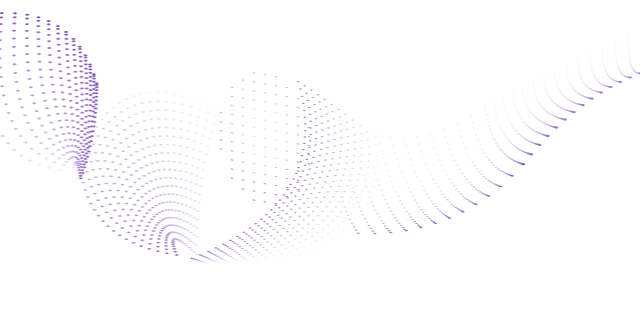
A WebGL 2 fragment shader for this background:

```glsl
#version 300 es
precision highp float;
// Flowing ribbon of purple halftone dots, folding across a white background.

uniform vec2 u_resolution;
out vec4 fragColor;

// Quadratic Bezier curve whose control points are the columns of m.
vec2 curve(mat3x2 m, float t) {
  float s = 1.0 - t;
  return m * vec3(s * s, 2.0 * s * t, t * t);
}

// Antialiased elliptical dot; pixel is the size of one pixel in layout units.
float dotInk(vec2 d, vec2 radius, float pixel) {
  float edge = (1.0 - length(d / radius)) * min(radius.x, radius.y);
  return clamp(0.5 + edge / pixel, 0.0, 1.0);
}

// Curved sheet of dots: strands run from one rail over a middle rail to the last.
// count = strands, dots per strand; fade = strength at first strand's start and end,
// then at the last strand's start and end; bunch packs strands toward the first;
// gather packs dots toward the end of the first and last strand; swell grows end dots.
float sheet(vec2 p, mat3x2 first, mat3x2 middle, mat3x2 last, ivec2 count, vec2 radius,
            vec4 fade, float bunch, vec2 gather, float swell, float pixel) {
  float ink = 0.0;
  for (int i = 0; i < count.x; i++) {
    float u = pow(float(i) / float(count.x - 1), bunch);
    mat3x2 strand = mat3x2(curve(first, u), curve(middle, u), curve(last, u));
    // Skip strands whose control hull is far from this point.
    vec2 low = min(strand[0], min(strand[1], strand[2])) - 5.0;
    vec2 high = max(strand[0], max(strand[1], strand[2])) + 5.0;
    if (any(lessThan(p, low)) || any(greaterThan(p, high))) continue;
    vec2 ends = mix(fade.xy, fade.zw, sqrt(u));
    float packing = mix(gather.x, gather.y, u);
    for (int j = 0; j < count.y; j++) {
      float v = 1.0 - pow(1.0 - float(j) / float(count.y - 1), packing);
      vec2 size = radius * (1.0 + swell * pow(v, 16.0));
      float strength = mix(ends.x, ends.y, swell > 0.0 ? v * v * v : v);
      ink = max(ink, strength * dotInk(p - curve(strand, v), size, pixel));
    }
  }
  return ink;
}

// Slanted grid of fine dots clipped to an oval.
float ovalGrid(vec2 p, float pixel) {
  vec2 spacing = vec2(13.2, 10.9);
  vec2 q = p - vec2(318.0, 166.0);
  q.y -= 0.17 * q.x;
  vec2 cell = round(q / spacing) * spacing;
  vec2 center = cell + vec2(0.0, 0.17 * cell.x);
  float reach = length(vec2(center.x - 0.08 * center.y, center.y) / vec2(56.0, 80.0));
  float strength = mix(0.3, 0.75, smoothstep(0.3, 1.0, reach));
  strength *= mix(0.6, 1.0, smoothstep(-60.0, 50.0, center.y));
  return step(reach, 1.0) * strength * dotInk(q - cell, vec2(1.2, 0.6), pixel);
}

void main() {
  // Layout space is 768 by 384 with y pointing down.
  vec2 uv = gl_FragCoord.xy / u_resolution;
  vec2 p = vec2(uv.x, 1.0 - uv.y) * vec2(768.0, 384.0);
  float pixel = 768.0 / u_resolution.x;

  // Left crest: nested arches with a dark outer rim
  float ink = sheet(p, mat3x2(-15, 17, -40, 200, 88, 205),
    mat3x2(90, 5, 105, 110, 92, 180), mat3x2(116, 100, 116, 160, 97, 214),
    ivec2(23, 14), vec2(2.1, 1.1), vec4(0.95, 0.85, 0.05, 0.75),
    1.35, vec2(1.1, 1.2), 0.0, pixel);

  // Second trough: arches fading toward the upper right
  ink = max(ink, sheet(p, mat3x2(97, 200, 105, 290, 212, 306),
    mat3x2(130, 70, 165, 185, 196, 268), mat3x2(262, 130, 235, 210, 236, 305),
    ivec2(19, 21), vec2(1.9, 0.95), vec4(0.2, 0.02, 0.75, 0.16),
    1.0, vec2(1.1), 0.0, pixel));

  // Oval window of fine dots
  ink = max(ink, ovalGrid(p, pixel));

  // Central fold: fan opening from the right rim of the oval
  ink = max(ink, sheet(p, mat3x2(358, 98, 400, 245, 230, 310),
    mat3x2(400, 125, 425, 270, 240, 313), mat3x2(450, 165, 470, 320, 250, 316),
    ivec2(34, 12), vec2(1.25, 0.7), vec4(0.65, 0.1, 0.8, 0.02),
    1.0, vec2(1.0), 0.0, pixel));

  // Right slope: sparse strands ending on a dark lower rim
  ink = max(ink, sheet(p, mat3x2(395, 135, 480, 200, 582, 128),
    mat3x2(400, 240, 520, 275, 590, 187), mat3x2(430, 280, 550, 285, 628, 197),
    ivec2(13, 23), vec2(1.1, 0.6), vec4(0.1, 0.6, 0.12, 0.9),
    1.0, vec2(1.0, 1.6), 0.4, pixel));

  // Right tip: dense swept strands with rounded ends
  ink = max(ink, sheet(p, mat3x2(582, 128, 650, 95, 755, 42),
    mat3x2(590, 187, 650, 110, 752, 88), mat3x2(628, 197, 690, 118, 768, 88),
    ivec2(14, 36), vec2(1.0, 0.65), vec4(0.08, 0.85, 0.06, 0.6),
    1.0, vec2(1.6), 1.0, pixel));

  vec3 purple = vec3(0.42, 0.22, 0.69);
  fragColor = vec4(mix(vec3(1.0), purple, ink), 1.0);
}
```
